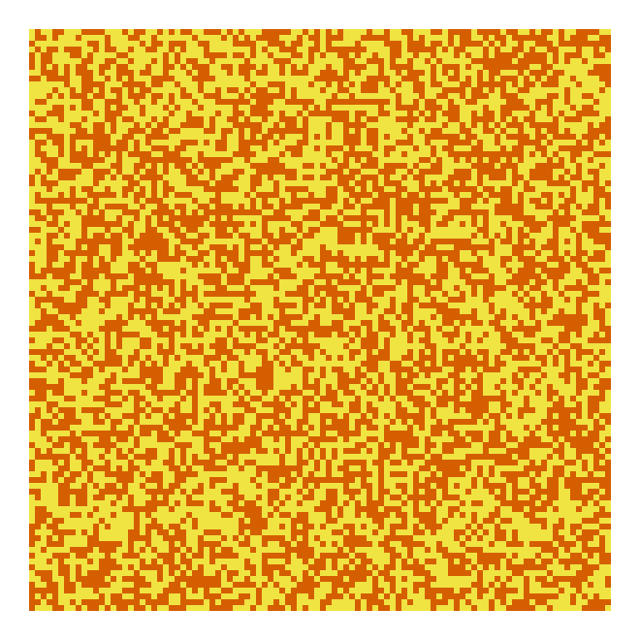
Reproduce this texture procedurally as a Shadertoy shader.

```glsl
// A square of 100 x 100 random two-colour cells inside a white margin.
// Each cell is a coin flip from an integer hash; the cells around a pixel
// are blended by a crisp edge filter with slight ringing.

// Integer hash of a cell, mapped to 0..1
float hashCell(ivec2 cell) {
    uvec2 q = uvec2(cell) * uvec2(1597u, 3812u) + uvec2(977u, 131u);
    uint h = (q.x ^ (q.y << 9)) * 747796u + q.y * 28913u;
    h = (h ^ (h >> 15)) * 739933u;
    h = (h ^ (h >> 13)) * 668265u;
    h ^= h >> 16;
    return float(h & 0xffffu) / 65536.0;
}

// White outside the square, yellow or vermilion inside
vec3 cellColor(vec2 cell) {
    vec3 yellow = vec3(0.941, 0.894, 0.259);
    vec3 vermilion = vec3(0.835, 0.369, 0.0);
    if (any(lessThan(cell, vec2(0.0))) || any(greaterThan(cell, vec2(99.0)))) {
        return vec3(1.0);
    }
    return hashCell(ivec2(cell)) < 0.51 ? yellow : vermilion;
}

// Sharp, slightly overshooting step response; x is in filter widths
vec2 crispStep(vec2 x) {
    return 0.5 + 0.5 * sign(x) * (1.0 - exp(-2.2 * abs(x)) * cos(3.14159 * x));
}

void mainImage(out vec4 fragColor, in vec2 fragCoord) {
    // Cell units: the canvas spans 110 cells, with a margin of 5 all round
    float side = min(iResolution.x, iResolution.y);
    float filterWidth = 110.0 / side;
    vec2 p = (fragCoord - 0.5 * iResolution.xy) * filterWidth + 50.0;

    // Weight every nearby cell by its filtered coverage of this pixel
    vec3 color = vec3(0.0);
    float total = 0.0;
    for (int j = -1; j <= 1; j++) {
        for (int i = -1; i <= 1; i++) {
            vec2 cell = floor(p) + vec2(i, j);
            vec2 cover = crispStep((cell + 1.0 - p) / filterWidth)
                       - crispStep((cell - p) / filterWidth);
            float weight = cover.x * cover.y;
            color += weight * cellColor(cell);
            total += weight;
        }
    }
    fragColor = vec4(clamp(color / total, 0.0, 1.0), 1.0);
}
```
